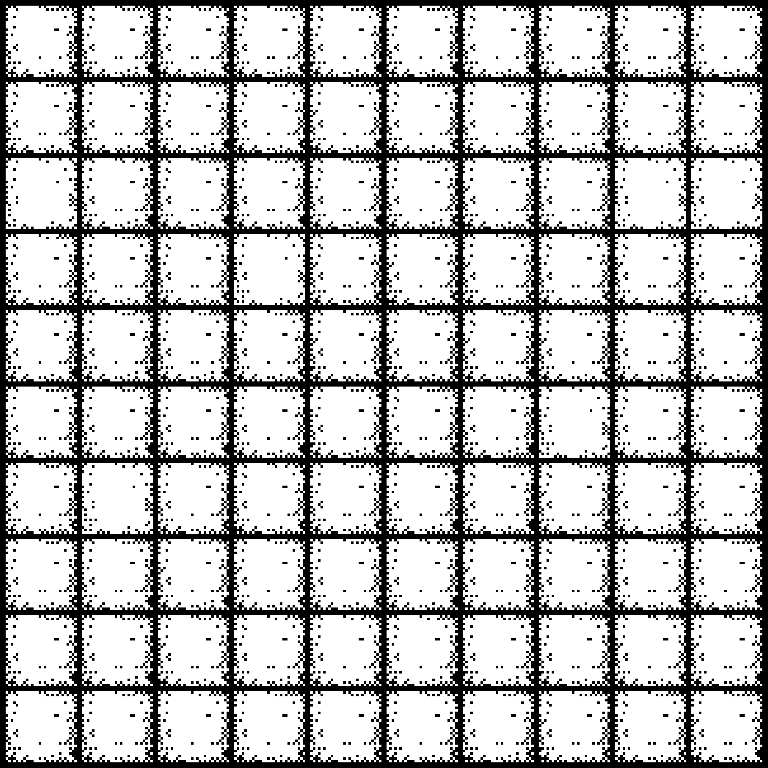
Reproduce this pattern procedurally as a Shadertoy shader.

```glsl
// Black grid of square cells whose inner edges crumble into coarse square dots.

const float CELLS = 10.0;          // repeats across and down
const float PITCH = 0.0992;        // cell size, in canvas units
const float DOTS = 30.0;           // dots across one cell
const float LINE_HALF = 1.0;       // half line width, in dots
const float SOFTNESS = 0.12;       // edge blur, in dots
const vec4 EDGE_DENSITY = vec4(0.42, 0.50, 0.40, 0.30); // left, right, bottom, top
const vec4 EDGE_REACH = vec4(2.0, 2.0, 1.8, 1.1);       // fall-off, in dots
const float CORNER_DENSITY = 0.32;
const float CORNER_REACH = 4.0;
const float MAX_DENSITY = 0.58;    // keeps the wear broken into dots
const float DITHER = 0.4;          // checkered share of the dot threshold
const float SPECK_ROW = 8.0;       // dot row that carries loose specks
const float SPECK_DENSITY = 0.18;
const float STRAY_DENSITY = 0.003;
const vec2 DASH = vec2(20.0, 19.0); // two-dot dash inside each cell
const float VARIATION = 0.04;      // dot changes between cells
const float CLEAN_SHARE = 0.05;    // share of cells with less wear
const vec3 INK = vec3(0.0);
const vec3 PAPER = vec3(1.0);

float hash(vec2 p) {
    uvec2 q = uvec2(ivec2(p) + 4096) * uvec2(1597u, 3571u);
    uint n = (q.x ^ (q.y << 7u)) * 747796u + 28917u;
    n = (n ^ (n >> 15u)) * 277803u;
    n = (n ^ (n >> 13u)) * 668265u;
    return float((n ^ (n >> 16u)) & 65535u) / 65536.0;
}

// Chance that a dot is inked, from its place inside the cell
float wearDensity(vec2 dotId) {
    vec2 low = dotId - LINE_HALF;
    vec2 high = DOTS - 1.0 - LINE_HALF - dotId;
    vec4 edgeDist = vec4(low.x, high.x, low.y, high.y);
    float sides = dot(EDGE_DENSITY, exp(-edgeDist / EDGE_REACH));
    float sideDist = min(low.x, high.x);
    float corners = exp(-(sideDist + low.y) / CORNER_REACH)
                  + exp(-2.0 * (sideDist + high.y) / CORNER_REACH);
    return min(sides + CORNER_DENSITY * corners, MAX_DENSITY);
}

// 1 where the dot is inked, 0 where paper shows
float dotInk(vec2 gridDot) {
    vec2 cell = floor(gridDot / DOTS);
    vec2 dotId = gridDot - cell * DOTS;

    // Ruled lines and outer border
    vec2 lineDist = min(dotId, DOTS - 1.0 - dotId);
    vec2 outward = abs(gridDot + 0.5);
    float border = 0.5 * CELLS * DOTS - LINE_HALF;
    if (min(lineDist.x, lineDist.y) < LINE_HALF || max(outward.x, outward.y) > border) return 1.0;

    // Shared dithered dots, slightly altered in every cell
    bool clean = hash(cell + vec2(531.0, 217.0)) < CLEAN_SHARE;
    float specks = STRAY_DENSITY + (dotId.y == SPECK_ROW ? SPECK_DENSITY : 0.0);
    float density = wearDensity(dotId) * (clean ? 0.65 : 1.0) + (clean ? 0.0 : specks);
    float checker = mod(dotId.x + dotId.y, 2.0);
    float threshold = mix(hash(dotId), checker, DITHER);
    float change = VARIATION * (hash(gridDot + vec2(911.0, 373.0)) - 0.5);
    float wear = step(threshold + change * step(0.05, density), density);

    // Dash, shortened in clean cells
    float along = dotId.x - DASH.x;
    bool dash = dotId.y == DASH.y && along >= (clean ? 1.0 : 0.0) && along <= 1.0;
    return dash ? 1.0 : wear;
}

void mainImage(out vec4 fragColor, in vec2 fragCoord) {
    vec2 uv = fragCoord / iResolution.xy;
    vec2 p = (uv - 0.5) / PITCH * DOTS;

    // Crisp blend of the four nearest dots
    vec2 base = floor(p - 0.5);
    vec2 blend = clamp((p - base - 1.0) / SOFTNESS + 0.5, 0.0, 1.0);
    float lower = mix(dotInk(base), dotInk(base + vec2(1.0, 0.0)), blend.x);
    float upper = mix(dotInk(base + vec2(0.0, 1.0)), dotInk(base + 1.0), blend.x);
    float ink = mix(lower, upper, blend.y);

    fragColor = vec4(mix(PAPER, INK, ink), 1.0);
}
```
